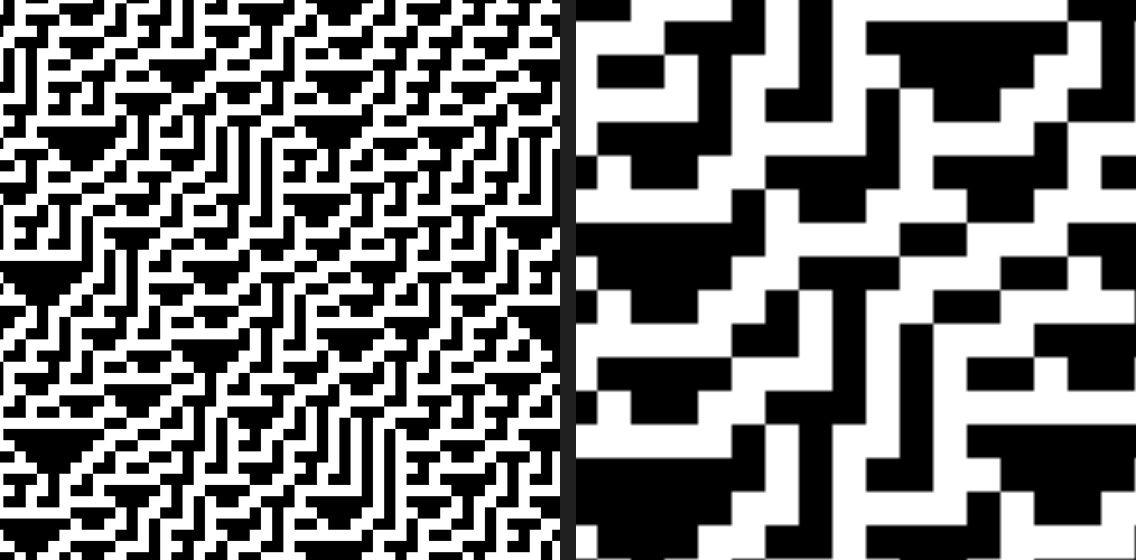
Left: the whole. Right: its middle third, enlarged.
Write a three.js fragment shader that draws this pattern.

```glsl
// Black and white weave of an elementary cellular automaton (rule 30).
// A ring of 52 random cells, packed four to a vector, evolves downward one
// row per generation; each point gathers the cells that cover it.

varying vec2 vUv;

const int GROUPS = 13;   // vectors of four cells in the ring
const int WARMUP = 24;   // generations run before the top edge
const int ROWS = 52;     // generations shown

vec4 hash(vec4 n) {
  n = fract(n * 0.1031);
  n *= n + 33.33;
  n *= n + n;
  return fract(n);
}

// Share of a soft-edged unit cell seen at a distance from its centre
vec4 coverage(vec4 offset) {
  return clamp((0.5 - abs(offset)) / 0.1 + 0.5, 0.0, 1.0);
}

void main() {
  // Cell coordinates: column to the right, generation downward
  vec2 place = vec2(vUv.x, 1.0 - vUv.y) * 50.0 + 0.7;

  // Random first generation; the extra entry closes the ring
  vec4 cells[GROUPS + 1];
  for (int k = 0; k < GROUPS; k++) {
    vec4 column = float(4 * k) + vec4(0.0, 1.0, 2.0, 3.0);
    cells[k] = step(0.5, hash(column + 217.0));
  }

  float light = 0.0;
  for (int t = 0; t < WARMUP + ROWS; t++) {
    float row = float(t - WARMUP);
    if (row > place.y + 0.1) break;

    // Gather the cells of this generation that lie under the point
    float rowShare = coverage(vec4(place.y - row - 0.5)).x;
    if (rowShare > 0.0) {
      for (int k = 0; k < GROUPS; k++) {
        vec4 centre = float(4 * k) + vec4(0.5, 1.5, 2.5, 3.5);
        light += rowShare * dot(cells[k], coverage(place.x - centre));
      }
    }

    // Next generation: left xor (self or right)
    cells[GROUPS] = cells[0];
    float before = cells[GROUPS - 1].w;
    for (int k = 0; k < GROUPS; k++) {
      vec4 self = cells[k];
      vec4 left = vec4(before, self.xyz);
      vec4 right = vec4(self.yzw, cells[k + 1].x);
      before = self.w;
      cells[k] = abs(left - max(self, right));
    }
  }

  gl_FragColor = vec4(vec3(clamp(light, 0.0, 1.0)), 1.0);
}
```
